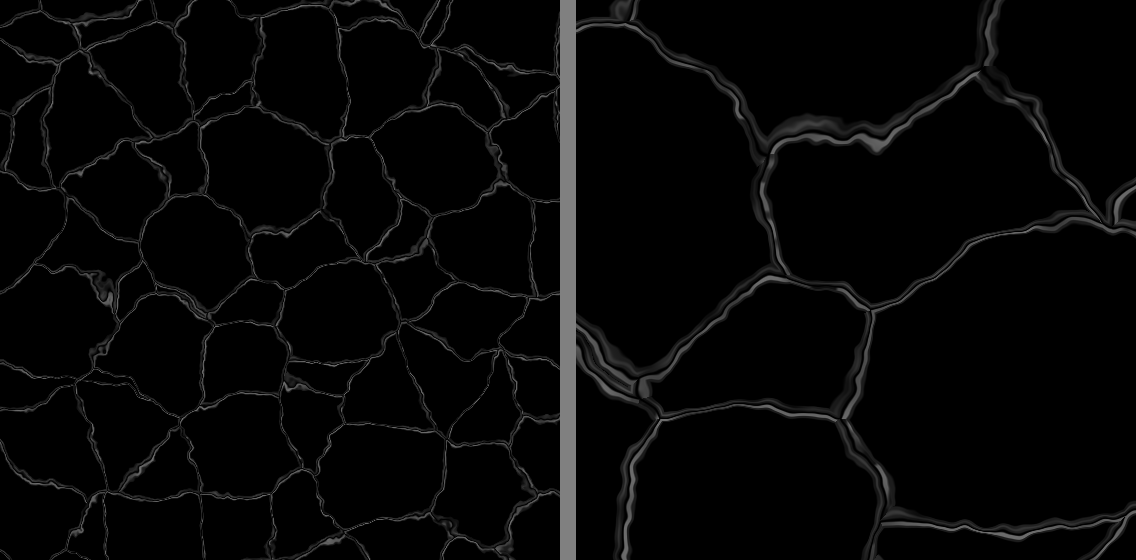
Left, the full canvas; right, a detail of the centre.
This texture is drawn by a Shadertoy shader. Its source:

```glsl
vec2 hash2(vec2 p) {
    vec3 q = fract(p.xyx * vec3(0.1031, 0.1030, 0.0973));
    q += dot(q, q.yzx + 33.33);
    return fract((q.xx + q.yz) * q.zy);
}

float noise(vec2 p) {
    vec2 i = floor(p), f = fract(p);
    f = f * f * (3.0 - 2.0 * f);
    return mix(mix(hash2(i).x, hash2(i + vec2(1, 0)).x, f.x),
               mix(hash2(i + vec2(0, 1)).x, hash2(i + vec2(1, 1)).x, f.x), f.y);
}

vec2 wobble(vec2 p) {
    return vec2(noise(p), noise(p + 47.3)) - 0.5;
}

// Grain centre in xy, size weight in z
vec3 grainSite(vec2 cell) {
    float size = hash2(cell + 91.7).x;
    return vec3(cell + hash2(cell + 13.0), 0.75 * size * size);
}

// Signed distance to the nearest grain boundary, and how far it faces the light
vec2 boundary(vec2 p) {
    vec2 base = floor(p);
    vec3 home = vec3(0);
    float best = 1e3;
    for (int y = -2; y <= 2; y++)
    for (int x = -2; x <= 2; x++) {
        vec3 site = grainSite(base + vec2(x, y));
        float power = dot(p - site.xy, p - site.xy) - site.z;
        if (power < best) { best = power; home = site; }
    }
    float edge = 1e3, facing = 0.0;
    for (int y = -3; y <= 3; y++)
    for (int x = -3; x <= 3; x++) {
        vec3 site = grainSite(base + vec2(x, y));
        vec2 across = site.xy - home.xy;
        float gap = length(across);
        if (gap < 1e-4) continue;
        float power = dot(p - site.xy, p - site.xy) - site.z;
        float d = (power - best) / (2.0 * gap);
        if (d < edge) { edge = d; facing = dot(across / gap, vec2(-0.5, 0.86)); }
    }
    return vec2(facing < 0.0 ? -edge : edge, abs(facing));
}

float band(float s, float from, float to) {
    float soft = max(0.0006, 0.5 / iResolution.y);
    return smoothstep(from - soft, from + soft, s) * (1.0 - smoothstep(to - soft, to + soft, s));
}

void mainImage(out vec4 fragColor, in vec2 fragCoord) {
    vec2 p = fragCoord / iResolution.y;

    // Bent and ragged grain outlines
    vec2 q = p * 7.8 + 3.0;
    q += 0.38 * wobble(p * 13.0) + 0.11 * wobble(p * 38.0) + 0.04 * wobble(p * 95.0);
    vec2 rim = boundary(q);

    // Uneven width and fine roughness
    float grain = noise(p * 170.0);
    float width = mix(0.55, 1.3, noise(p * 12.0 + 5.0));
    float s = rim.x / 7.8 / width + 0.0022 * (grain - 0.5);

    // Dim slope, inner streak, bright ridge and faint outer fringe
    float slope = band(s, -0.0055, -0.0008) * (0.04 + 0.13 * noise(p * 80.0));
    float streak = band(s, -0.0036, -0.0022) * 0.16 * noise(p * 55.0 + 9.0);
    float ridge = band(s, 0.0008, 0.0032) * (0.2 + 0.26 * noise(p * 60.0 + 21.0));
    float fringe = band(s, 0.0030, 0.0050) * 0.11;

    // Steep boundaries break up into crumbs
    float crumble = smoothstep(0.8, 0.2, rim.y + 0.5 * noise(p * 7.0) - 0.2);
    ridge *= mix(1.0, smoothstep(0.25, 0.6, noise(p * 130.0 + 31.0)), 0.8 * crumble);

    float shade = slope + streak + ridge + fringe;
    fragColor = vec4(vec3(min(shade, 0.42)), 1.0);
}
```
